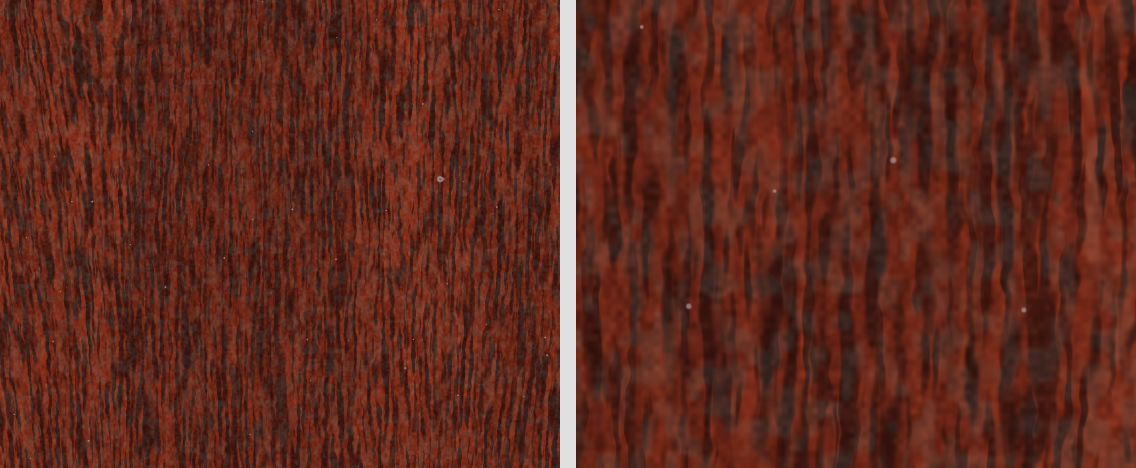
Left: the whole. Right: its middle third, enlarged.
Give the GLSL for this texture, as a Shadertoy shader.

```glsl
#define PORE_DARK   vec3(0.215, 0.080, 0.058)
#define RED_DEEP    vec3(0.360, 0.120, 0.072)
#define RED_BRIGHT  vec3(0.540, 0.192, 0.108)
#define HAZE        vec3(0.000, 0.062, 0.068)
#define DUST        vec3(0.66, 0.58, 0.60)
#define PORE_LAYERS 3
#define PORE_FREQ   vec2(105.0, 14.0)
#define PORE_EDGE   vec2(0.57, 0.87)
#define LINE_FREQ   62.0
#define SPECK_CELL  0.085
#define CHIP_POS    vec2(0.941, 0.617)

// Integer hash, 0 to 1
float hash(vec2 cell) {
    uvec2 q = uvec2(ivec2(cell) + 32768) * uvec2(1597334673u, 3812015801u);
    uint h = (q.x ^ q.y) * 1597334673u;
    h ^= h >> 15;
    h *= 2246822519u;
    h ^= h >> 13;
    return float(h >> 8) / 16777216.0;
}

float noise(vec2 p) {
    vec2 i = floor(p), f = fract(p);
    f = f * f * (3.0 - 2.0 * f);
    return mix(mix(hash(i), hash(i + vec2(1, 0)), f.x),
               mix(hash(i + vec2(0, 1)), hash(i + vec2(1, 1)), f.x), f.y);
}

// Streak value of one column, shifted so that rows never line up
float column(float id, float y) {
    y += 50.0 * hash(vec2(id, 917.0));
    float f = fract(y);
    return mix(hash(vec2(id, floor(y))), hash(vec2(id, floor(y) + 1.0)),
               f * f * (3.0 - 2.0 * f));
}

float streaks(vec2 p) {
    float id = floor(p.x);
    return mix(column(id, p.y), column(id + 1.0, p.y), smoothstep(0.0, 1.0, fract(p.x)));
}

// Grain leans on both sides and wavers, with ragged edges
vec2 bendGrain(vec2 p) {
    float lean = 0.10 * (1.0 - smoothstep(0.10, 0.32, p.x))
               - 0.05 * smoothstep(0.80, 1.15, p.x);
    p.x += lean * (p.y - 0.5);
    p.x += 0.010 * (noise(p * vec2(7.0, 3.0)) - 0.5);
    p.x += 0.004 * (noise(p * vec2(38.0, 20.0)) - 0.5);
    p.x += 0.004 * (noise(p * vec2(110.0, 75.0)) - 0.5);
    return p;
}

// Broad light and dark boards
float boardTone(float x) {
    return 0.62 - 0.30 * smoothstep(0.26, 0.29, x)
                + 0.12 * smoothstep(0.31, 0.40, x)
                - 0.10 * smoothstep(0.62, 0.72, x)
                + 0.36 * smoothstep(0.748, 0.765, x)
                - 0.26 * smoothstep(0.92, 1.06, x);
}

// Small scattered dust dots
float specks(vec2 p) {
    vec2 cell = floor(p / SPECK_CELL);
    vec2 offset = 0.15 + 0.7 * vec2(hash(cell + 311.0), hash(cell + 733.0));
    float radius = mix(0.0012, 0.0034, hash(cell + 151.0));
    float d = length(p - (cell + offset) * SPECK_CELL);
    return step(0.72, hash(cell + 57.0)) * (1.0 - smoothstep(0.3 * radius, radius, d));
}

void mainImage(out vec4 fragColor, in vec2 fragCoord) {
    vec2 p = fragCoord / iResolution.y;
    vec2 g = bendGrain(p);
    float board = boardTone(p.x);

    // Red ground with long streaks and fine mottling
    float tone = board + 0.36 * (noise(g * vec2(26.0, 1.3)) - 0.5)
               + 0.60 * (streaks(g * vec2(130.0, 9.0) + 400.0) - 0.5)
               + 0.60 * (noise(p * vec2(200.0, 120.0)) - 0.5);
    vec3 color = mix(RED_DEEP, RED_BRIGHT, clamp(tone, -0.2, 1.2));

    // Closely spaced grain lines, broken into dark pores
    float phase = g.x * LINE_FREQ + 1.6 * noise(g * vec2(24.0, 4.0) + 210.0);
    float lines = cos(6.2832 * phase);
    float patches = noise(g * vec2(22.0, 7.0) + 90.0) - 0.5;
    float bias = 0.12 * lines + 0.11 * patches - 0.15 * (board - 0.5);
    float pores = 0.0;
    vec2 freq = PORE_FREQ;
    for (int i = 0; i < PORE_LAYERS; i++) {
        float n = streaks(g * freq + 130.0 * float(i + 1)) + bias;
        float strength = 0.95 - 0.12 * float(i);
        pores = max(pores, strength * smoothstep(PORE_EDGE.x, PORE_EDGE.y, n));
        freq *= 1.35;
    }
    color = mix(color, PORE_DARK, pores);

    // Faint grey haze and surface grit
    float haze = smoothstep(0.3, 0.8, noise(p * vec2(120.0, 80.0) + 50.0));
    float grit = noise(p * 230.0 + 20.0) - 0.5;
    color += haze * HAZE + 0.08 * grit * vec3(1.0, 0.6, 0.5);

    // Dust and one larger pale chip
    color = mix(color, DUST, 0.75 * specks(p));
    vec2 chip = p - CHIP_POS;
    float chipDist = length(chip * vec2(1.0, 1.15)) + 0.004 * (noise(p * 110.0) - 0.5);
    float chipMask = 1.0 - smoothstep(0.006, 0.010, chipDist);
    float chipShade = mix(0.65, 1.0, smoothstep(0.001, 0.006, chipDist));
    color = mix(color, DUST * chipShade, 0.85 * chipMask);

    fragColor = vec4(clamp(color, 0.0, 1.0), 1.0);
}
```
